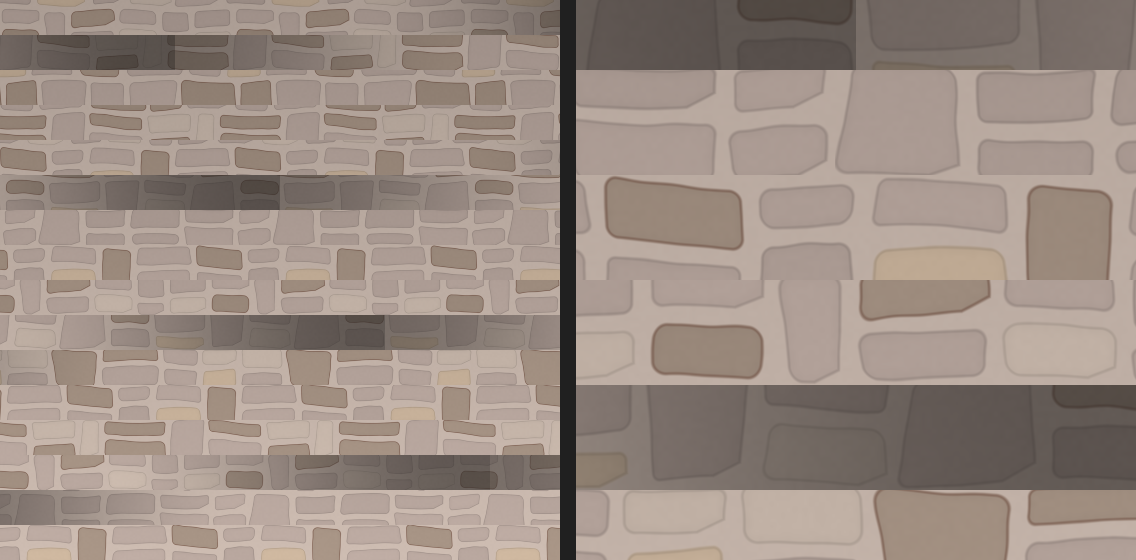
Left: the whole. Right: its middle third, enlarged.
Reproduce this texture procedurally as a three.js fragment shader.

```glsl
// Sixteen shifted slices of a rounded stone wall, with shadow seams running diagonally across them.
varying vec2 vUv;

const float SLICES = 16.0;
const float RUN = 4.1875;        // canvas widths between shadow seams
const float FIRST_SEAM = 1.3125;
const float TILE = RUN / 10.0;   // the stonework repeats ten times per run
const float COURSE = 0.076;
const float SOFT = 0.0011;
const float TAU = 6.28319;

const vec3 MORTAR = vec3(0.720, 0.660, 0.622);
const vec3 PINK   = vec3(0.660, 0.597, 0.567);
const vec3 BROWN  = vec3(0.590, 0.523, 0.470);
const vec3 PALE   = vec3(0.725, 0.665, 0.620);
const vec3 TAN    = vec3(0.725, 0.645, 0.560);
const vec3 RUST   = vec3(0.470, 0.365, 0.315);
const vec3 MURK   = vec3(0.640, 0.585, 0.555);

float hash(vec2 p) {
  vec3 q = fract(vec3(p.xyx) * 0.1031);
  q += dot(q, q.yzx + 33.33);
  return fract((q.x + q.y) * q.z);
}

float noise(vec2 p) {
  vec2 i = floor(p), f = fract(p);
  f = f * f * (3.0 - 2.0 * f);
  return mix(mix(hash(i), hash(i + vec2(1.0, 0.0)), f.x),
             mix(hash(i + vec2(0.0, 1.0)), hash(i + 1.0), f.x), f.y);
}

float roundBox(vec2 p, vec2 halfSize, float radius) {
  vec2 d = abs(p) - halfSize + radius;
  return length(max(d, 0.0)) + min(max(d.x, d.y), 0.0) - radius;
}

// Jittered upright joint, in stone counts along a course
float joint(float i, float count, float course) {
  return i + 0.6 * (hash(vec2(mod(i, count), course + 5.0)) - 0.5);
}

// Signed distance to the stone at p; id identifies it within the tile
float stone(vec2 p, out vec2 id) {
  p.y += 0.003 * sin(TAU * p.x / TILE * 2.0);
  float course = floor(p.y / COURSE);
  float count = 5.0 + floor(hash(vec2(course, 71.0)) * 2.0);
  float u = p.x / TILE * count;
  float i = floor(u);
  if (u < joint(i, count, course)) i -= 1.0;
  else if (u >= joint(i + 1.0, count, course)) i += 1.0;
  float left = joint(i, count, course) * TILE / count;
  float right = joint(i + 1.0, count, course) * TILE / count;
  float low = course * COURSE;
  float high = low + COURSE;
  id = vec2(mod(i, count), course);

  // About half of the places hold two stacked stones
  if (hash(id + 31.0) > 0.45) {
    float middle = mix(low, high, 0.4 + 0.2 * hash(id + 43.0));
    if (p.y > middle) { low = middle; id.y += 200.0; }
    else high = middle;
  }

  vec2 halfSize = 0.5 * vec2(right - left, high - low) - 0.0038;
  halfSize -= vec2(0.003, 0.002) * hash(id + 17.0);
  vec2 q = p - 0.5 * vec2(left + right, low + high);
  q.x *= 1.0 + 7.0 * q.y * (hash(id + 37.0) - 0.5);
  q.x += q.y * 0.14 * (hash(id + 11.0) - 0.5);
  q.y += q.x * 0.08 * (hash(id + 23.0) - 0.5);
  q += 0.0018 * (noise(q * 55.0 + id * 9.0) - 0.5);
  float d = roundBox(q, halfSize, 0.005 + 0.005 * hash(id + 3.0));

  // Some stones have a worn lower corner
  if (hash(id + 97.0) > 0.7) {
    vec2 slope = normalize(vec2(0.45, -1.0));
    d = max(d, dot(q, slope) - dot(halfSize, abs(slope)) + 0.007);
  }
  return d;
}

vec3 stoneColor(float pick) {
  if (pick < 0.17) return BROWN;
  if (pick < 0.29) return PALE;
  return pick < 0.32 ? TAN : PINK;
}

vec3 wall(vec2 p) {
  vec2 id;
  float d = stone(p, id);
  float pick = hash(id + 59.0);
  vec3 face = stoneColor(pick) * (0.98 + 0.04 * hash(id + 83.0));
  vec3 edge = pick < 0.17 ? RUST : face * 0.87;
  float rim = 1.0 - smoothstep(0.0003, 0.0018, abs(d + 0.0006));
  face *= 1.0 - 0.02 * smoothstep(-0.008, 0.0, d);
  face = mix(face, edge, rim * 0.75);
  return mix(face, MORTAR, smoothstep(-SOFT, SOFT, d));
}

// Shadow on both sides of a seam, deeper before it than after
float seamShadow(float t, float row) {
  float before = 1.0 - smoothstep(0.04, 0.68, RUN - t);
  float after = 1.0 - smoothstep(0.0, 0.55, t);
  return max(before, after * mix(0.62, 0.85, row / SLICES));
}

void main() {
  // Slices read as one long run, from the top row down
  float down = (1.0 - vUv.y) * SLICES;
  float row = clamp(floor(down), 0.0, SLICES - 1.0);
  float along = mod(vUv.x + row - FIRST_SEAM, RUN);
  float level = floor(hash(vec2(row, 13.0)) * 9.0) * COURSE + 0.035 * hash(vec2(row, 29.0));
  vec2 p = vec2(along, level + (1.0 - down + row) / SLICES);

  // Light grows downward; seams darken and flatten the stonework
  float shadow = seamShadow(along, row);
  vec3 color = mix(wall(p), MURK, 0.3 * shadow);
  color *= mix(1.12, 0.93, vUv.y);
  color *= 1.0 - 0.47 * shadow;
  color += 0.008 * (noise(vUv * 300.0) - 0.5);
  gl_FragColor = vec4(color, 1.0);
}
```
